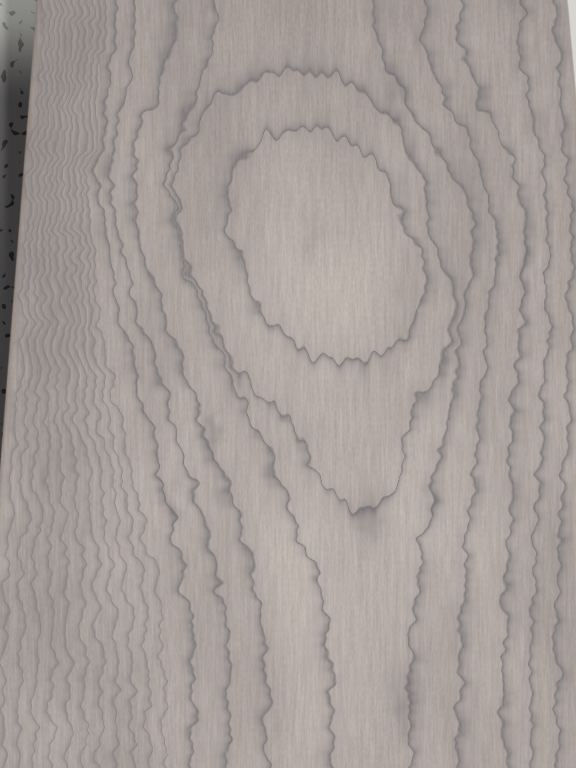
A WebGL 1 fragment shader for this texture:

```glsl
precision highp float;
uniform vec2 u_resolution;

vec2 gradientAt(vec2 cell) {
  float h = fract(sin(dot(cell, vec2(127.1, 311.7))) * 43758.545);
  return vec2(cos(h * 6.2832), sin(h * 6.2832));
}

float gradientNoise(vec2 p) {
  vec2 i = floor(p), f = fract(p);
  vec2 u = f * f * f * (f * (f * 6.0 - 15.0) + 10.0);
  vec2 e = vec2(1.0, 0.0);
  float a = dot(gradientAt(i), f);
  float b = dot(gradientAt(i + e.xy), f - e.xy);
  float c = dot(gradientAt(i + e.yx), f - e.yx);
  float d = dot(gradientAt(i + e.xx), f - e.xx);
  return mix(mix(a, b, u.x), mix(c, d, u.x), u.y);
}

// Signed offset from a long grain line bending around the knot
float strand(vec2 p, float waistY, float top, float waist, float bottom) {
  float up = smoothstep(0.0, 0.9, (p.y - waistY) / (1.0 - waistY));
  float down = smoothstep(-0.08, 0.85, (waistY - p.y) / waistY);
  return p.x - waist - (top - waist) * up - (bottom - waist) * down;
}

// Signed offset from an oval growth ring, optionally drawn out to a tail
float ring(vec2 p, vec2 centre, float mean, float stretch, float axis, float tail) {
  vec2 v = p - centre;
  float angle = atan(v.y, v.x);
  float turn = acos(clamp(dot(normalize(v + 1e-5), vec2(0.191, -0.982)), -1.0, 1.0));
  float radius = mean + stretch * cos(2.0 * (angle - axis));
  radius += tail * (0.12 * exp(-turn * turn / 0.069) - 0.065 * exp(-turn * turn / 0.7));
  return length(v) - radius;
}

// Dark latewood: one crisp side, one fading side, and a faint halo
float vein(float d, float width) {
  float core = smoothstep(-width * 0.7, 0.0, d) * exp(-max(d, 0.0) / width);
  return 0.8 * core + 0.2 * exp(-abs(d) / (width * 4.0));
}

float smudge(vec2 p, vec2 centre, vec2 size) {
  vec2 v = (p - centre) / size;
  return exp(-dot(v, v));
}

float grainVeins(vec2 p, float width) {
  float m = vein(ring(p, vec2(0.423, 0.681), 0.134, 0.025, 2.04, 0.0), width);
  m = max(m, vein(ring(p, vec2(0.417, 0.648), 0.212, 0.055, 1.885, 1.0), width * 1.1));
  // Left side
  m = max(m, vein(-strand(p, 0.755, 0.280, 0.215, 0.430), width));
  m = max(m, vein(-strand(p, 0.755, 0.228, 0.169, 0.349), width));
  m = max(m, vein(-strand(p, 0.755, 0.178, 0.142, 0.297), width * 0.9));
  m = max(m, vein(-strand(p, 0.755, 0.150, 0.126, 0.250), width * 0.9));
  // Right side
  m = max(m, vein(strand(p, 0.70, 0.488, 0.618, 0.534), width));
  m = max(m, vein(strand(p, 0.70, 0.553, 0.645, 0.599), width));
  m = max(m, vein(strand(p, 0.70, 0.600, 0.684, 0.655), width));
  m = max(m, vein(strand(p, 0.70, 0.677, 0.716, 0.692), width * 0.8));
  m = max(m, vein(strand(p, 0.70, 0.724, 0.745, 0.725), width * 0.8));
  // Tight straight grain near the left edge
  for (int i = 0; i < 11; i++) {
    float f = float(i) / 10.0;
    float d = strand(p, 0.70, mix(0.135, 0.053, f), mix(0.112, 0.035, f), mix(0.215, 0.005, f));
    m = max(m, 0.72 * vein(-d, width * 0.6));
  }
  return m;
}

float stains(vec2 p) {
  float s = smudge(p, vec2(0.402, 0.695), vec2(0.016, 0.032)) * 0.6;
  s += smudge(p, vec2(0.482, 0.325), vec2(0.014, 0.035));
  s += smudge(p, vec2(0.218, 0.345), vec2(0.012, 0.026));
  s += smudge(p, vec2(0.282, 0.440), vec2(0.009, 0.030));
  s += smudge(p, vec2(0.515, 0.885), vec2(0.017, 0.038)) * 0.7;
  s += smudge(p, vec2(0.660, 0.995), vec2(0.018, 0.016));
  s += smudge(p, vec2(0.682, 0.645), vec2(0.008, 0.032));
  s += smudge(p, vec2(0.525, 0.080), vec2(0.017, 0.045)) * 0.8;
  s += smudge(p, vec2(0.560, 0.350), vec2(0.010, 0.030)) * 0.7;
  return s;
}

void main() {
  vec2 p = gl_FragCoord.xy / u_resolution * vec2(0.75, 1.0);
  float pixel = 1.0 / u_resolution.y;

  // Ragged displacement of the grain
  vec2 warp = vec2(0.013 * gradientNoise(p * vec2(13.0, 32.0)), 0.024 * gradientNoise(p * vec2(65.0, 11.0)));
  warp.x += 0.006 * gradientNoise(p * vec2(28.0, 85.0) + 7.0);
  float width = 0.0048 * (1.0 + 0.9 * gradientNoise(p * vec2(16.0, 12.0) + 31.0));
  float veins = grainVeins(p + warp, width);

  // Fine fibres and broad light
  float fibre = gradientNoise(p * vec2(330.0, 28.0)) + 0.7 * gradientNoise(p * vec2(150.0, 9.0));
  float speck = gradientNoise(p * vec2(420.0, 170.0) + 19.0);
  float cloud = gradientNoise(p * vec2(9.0, 4.0) + 3.0);
  float light = 0.36 + 0.42 * smudge(p, vec2(0.46, 0.28), vec2(0.28, 0.48));
  light += 0.40 * cloud + 0.28 * fibre + 0.22 * speck - 0.14 * smoothstep(0.75, 1.0, p.y);
  vec3 color = mix(vec3(0.61, 0.575, 0.56), vec3(0.765, 0.725, 0.70), light);
  float blotch = stains(p + warp) * (0.65 + 0.8 * gradientNoise(p * vec2(80.0, 35.0)));
  float dark = clamp(veins * (0.85 + 0.35 * speck) + 0.5 * blotch, 0.0, 1.0);
  color = mix(color, vec3(0.45, 0.44, 0.45), dark * 0.85);

  // Shadowed gap beside the board
  float edge = p.x - 0.048 + 0.079 * (1.0 - p.y);
  float glare = smoothstep(0.86, 1.0, p.y);
  vec3 gap = mix(vec3(0.23, 0.225, 0.225), vec3(0.62, 0.62, 0.60), glare * 0.8);
  gap += 0.12 * smoothstep(0.014, 0.0, p.x) * smoothstep(0.5, 0.9, p.y);
  gap -= 0.13 * smoothstep(0.25, 0.4, gradientNoise(p * 95.0));
  color = mix(color, vec3(0.43, 0.37, 0.33), 0.6 * exp(-abs(edge) / 0.003));
  color = mix(gap, color, smoothstep(-pixel, pixel, edge));

  // Bright sliver at the upper right
  float sliver = smoothstep(-pixel, pixel, p.x - 0.739 - 0.09 * (1.0 - p.y));
  color = mix(color, vec3(0.84, 0.83, 0.82), sliver);
  gl_FragColor = vec4(clamp(color, 0.0, 1.0), 1.0);
}
```
